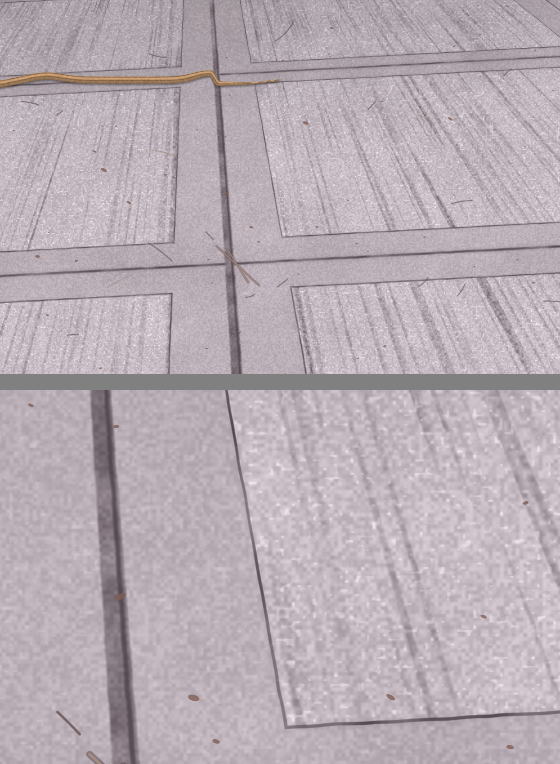
Top, the full canvas; bottom, a detail of the centre.
Write a Shadertoy shader that draws this texture.

```glsl
// Brushed concrete paving in perspective, with joints, twigs, leaves and a slender tan snake.
// Lengths are in canvas heights, measured right and down from the top left.
const float ASPECT = 1.5;
const vec2 VANISH = vec2(0.5195, -0.697);  // where the long joints meet
const float TILT = 0.053;                  // slope of the cross joints
const float LEAN = 0.068;                  // lean of the main joint
const vec2 DEPTH_MAP = vec2(1.1154, 0.4032);
const vec2 SLAB = vec2(1.2, 1.0);          // slab size on the ground
const vec2 BORDER = vec2(0.108, 0.085);    // smooth margin beside each joint
const float MAIN_JOINT = 0.0088;
const float THIN_JOINT = 0.0021;
const float GROOVE = 0.0011;
const float STREAKS = 170.0;
const float GRAIN = 290.0;
const float TWIG_CELL = 0.12;
const float LEAF_CELL = 0.075;
const vec3 CONCRETE = vec3(0.757, 0.715, 0.745);
const vec3 MARGIN = vec3(0.705, 0.662, 0.69);
const vec3 JOINT = vec3(0.48, 0.43, 0.46);
const vec3 CREVICE = vec3(0.29, 0.25, 0.28);
const vec3 TWIG = vec3(0.38, 0.3, 0.31);
const vec3 STRAW = vec3(0.64, 0.55, 0.51);
const vec3 LEAF = vec3(0.5, 0.37, 0.33);
const vec3 SNAKE = vec3(0.74, 0.58, 0.42);
const vec3 STRIPE = vec3(0.47, 0.35, 0.24);

float hash(vec2 p) {
    vec3 q = fract(p.xyx * 0.1031);
    q += dot(q, q.yzx + 33.33);
    return fract((q.x + q.y) * q.z);
}
float noise(vec2 p) {
    vec2 i = floor(p), f = fract(p);
    f = f * f * (3.0 - 2.0 * f);
    return mix(mix(hash(i), hash(i + vec2(1, 0)), f.x),
               mix(hash(i + vec2(0, 1)), hash(i + vec2(1, 1)), f.x), f.y);
}
// Antialiased coverage of a signed distance
float cover(float dist, float soft) {
    float w = 0.8 / iResolution.y + soft;
    return 1.0 - smoothstep(-w, w, dist);
}
float segment(vec2 p, vec2 a, vec2 b) {
    vec2 pa = p - a, ba = b - a;
    return length(pa - ba * clamp(dot(pa, ba) / dot(ba, ba), 0.0, 1.0));
}
float bump(float x, float centre, float width) {
    float t = (x - centre) / width;
    return exp(-t * t);
}
// Low waves, then a kink where the snake crosses the joint
float snakeLine(float x) {
    float body = 0.214 + 0.012 * bump(x, -0.02, 0.06) - 0.011 * bump(x, 0.125, 0.06)
               - 0.018 * bump(x, 0.56, 0.055);
    float tail = 0.2235 - 0.09 * max(x - 0.64, 0.0) * smoothstep(0.62, 0.75, x);
    return mix(body, tail, smoothstep(0.562, 0.588, x));
}
vec3 scatterDebris(vec3 col, vec2 p) {
    for (int k = 0; k < 9; k++) {
        vec2 near = vec2(k % 3, k / 3) - 1.0;
        // Curved twigs
        vec2 id = floor(p / TWIG_CELL) + near;
        float a = hash(id + 7.0) * 2.0 - 1.0, reach = mix(0.008, 0.042, hash(id + 19.0));
        vec2 d = p - (id + 0.25 + 0.5 * vec2(hash(id + 31.0), hash(id + 43.0))) * TWIG_CELL;
        d *= mat2(cos(a), sin(a), -sin(a), cos(a));
        d.y += (hash(id + 59.0) - 0.5) * 0.3 * d.x * d.x / reach;
        float twig = segment(d, vec2(-reach, 0), vec2(reach, 0)) - 0.0011;
        float present = step(hash(id + 3.0), mix(0.36, 0.1, p.x / ASPECT));
        vec3 wood = mix(TWIG, STRAW, step(0.72, hash(id + 67.0)));
        col = mix(col, wood, 0.8 * present * cover(twig, 0.0));
        // Small oval leaves
        id = floor(p / LEAF_CELL) + near;
        d = p - (id + vec2(hash(id + 71.0), hash(id + 83.0))) * LEAF_CELL;
        d.y += (hash(id + 97.0) - 0.5) * d.x;
        float leaf = length(d * vec2(1, 1.8)) - mix(0.0025, 0.008, pow(hash(id + 101.0), 4.0));
        col = mix(col, LEAF, 0.8 * step(hash(id + 5.0), 0.2) * cover(leaf, 0.0));
    }
    return col;
}
void mainImage(out vec4 fragColor, in vec2 fragCoord) {
    vec2 p = fragCoord / iResolution.xy;
    p = vec2(p.x * ASPECT, 1.0 - p.y);
    // Ground coordinates, and the canvas length of one ground unit
    float depth = p.y + TILT * (p.x - 0.586) - VANISH.y;
    vec2 ground = vec2((p.x - VANISH.x) / depth - LEAN, (DEPTH_MAP.x - 1.0 / depth) / DEPTH_MAP.y);
    vec2 scale = depth * vec2(1, depth * DEPTH_MAP.y);
    vec2 index = round(ground / SLAB), local = ground - index * SLAB;
    vec2 wobble = (vec2(noise(p.yy * 40.0), noise(p.xx * 40.0 + 9.0)) - 0.5) * 0.0012;
    vec2 inset = (abs(local) - BORDER) * scale + wobble;
    float panel = min(inset.x, inset.y), inside = cover(-panel, 0.001);
    // Brushed panels inside smooth margins: fine long streaks broken by grit
    float grit = noise(p * 150.0 + 20.0);
    float streak = smoothstep(0.5, 0.95, noise(ground * vec2(STREAKS, 2.5)));
    float band = noise(ground * vec2(17, 1.2) + 40.0);
    float scored = smoothstep(0.8, 0.95, noise(ground * vec2(85, 0.9) + 4.0));
    float blotch = noise(p * 7.0) * 0.6 + noise(p * 19.0) * 0.4 - 0.5;
    float grain = noise(p * GRAIN) - 0.5, wear = noise(p * 35.0);
    float speck = smoothstep(0.74, 0.95, noise(p * vec2(210, 250) + 50.0));
    vec3 col = mix(MARGIN, CONCRETE, inside) + blotch * 0.07;
    col += grain * mix(0.09, 0.13, inside) + speck * mix(0.04, 0.1, inside);
    col -= inside * (streak * mix(0.05, 0.15, band) + scored * 0.14) * (0.45 + grit);
    col *= mix(0.89, 1.03, smoothstep(0.0, 0.6, p.y + 0.12 * p.x));
    // Grooves round the panels, then cross joints
    col = mix(col, JOINT, 0.15 * cover(abs(panel) - 0.003, 0.003));
    col = mix(col, CREVICE, mix(0.45, 0.95, wear) * cover(abs(panel) - GROOVE * depth, 0.0));
    float cross = abs(local.y * scale.y + wobble.y) - THIN_JOINT * depth;
    col = mix(col, JOINT, 0.25 * cover(cross - 0.003, 0.005));
    col = mix(col, CREVICE, mix(0.4, 0.9, wear) * cover(cross, 0.0004));
    // Long joints with a dark right edge
    float side = local.x * depth + wobble.x;
    float wide = depth * (index.x == 0.0 ? MAIN_JOINT : THIN_JOINT);
    col = mix(col, JOINT + grain * 0.1 + (wear - 0.5) * 0.2, 0.9 * cover(abs(side) - wide, 0.001));
    col = mix(col, CREVICE, 0.75 * cover(abs(side - wide * 0.55) - wide * 0.2, 0.001));
    // Loose debris and a crossed pair of fallen twigs
    col = scatterDebris(col, p);
    float fallen = min(segment(p, vec2(0.58, 0.658), vec2(0.693, 0.762)),
                       segment(p, vec2(0.61, 0.668), vec2(0.665, 0.755)));
    col = mix(col, TWIG, 0.6 * cover(fallen - 0.003, 0.0));
    col = mix(col, STRAW, cover(fallen - 0.0013, 0.0));
    // Snake with a soft shadow, lengthwise stripes and a tapering tail
    float slope = (snakeLine(p.x + 0.002) - snakeLine(p.x - 0.002)) / 0.004;
    float off = (p.y - snakeLine(p.x)) / sqrt(1.0 + slope * slope);
    float girth = mix(0.0095, 0.002, smoothstep(0.48, 0.72, p.x));
    float tip = p.x - 0.747, t = off / girth;
    col *= 1.0 - 0.4 * cover(max(abs(off - 0.004) - girth, tip), 0.003);
    vec3 skin = SNAKE * mix(1.1, 0.75, smoothstep(-0.6, 1.0, t));
    skin = mix(skin, STRIPE, 0.75 * (bump(t, 0.15, 0.22) + bump(t, -0.85, 0.2)));
    col = mix(col, skin + grain * 0.08, cover(max(abs(off) - girth, tip), 0.0));
    fragColor = vec4(clamp(col, 0.0, 1.0), 1.0);
}
```
